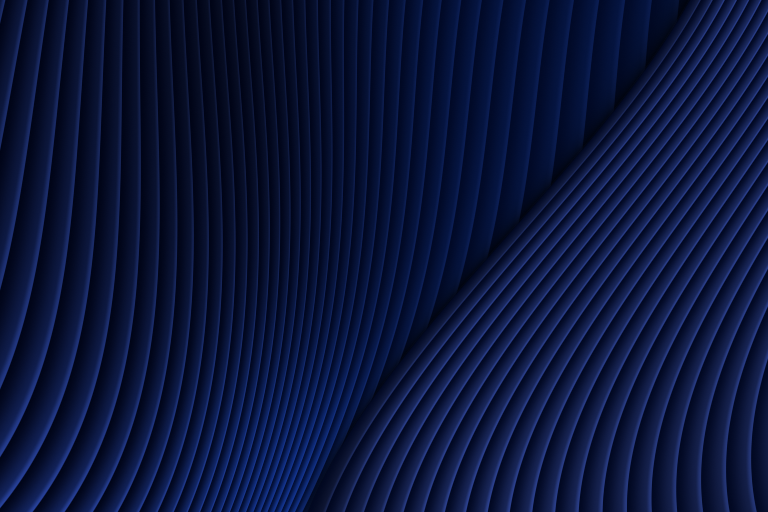
This background is drawn by a Shadertoy shader. Its source:

```glsl
// Two overlapping sheets of curved, softly lit blue ribs meeting on a diagonal.
// Each sheet maps the canvas to a rib count; its fraction shades one rib from
// a dark fold to a bright rim. Broad glows and a fold shadow tint the sheets.

const vec3 NIGHT  = vec3(0.000, 0.014, 0.085);
const vec3 NAVY   = vec3(0.004, 0.040, 0.165);
const vec3 COBALT = vec3(0.110, 0.205, 0.530);
const vec3 AZURE  = vec3(0.035, 0.190, 0.540);
const vec3 VIOLET = vec3(0.145, 0.220, 0.500);
const vec3 RIM    = vec3(0.120, 0.170, 0.350);

float hash(vec2 p) {
    return fract(sin(dot(p, vec2(127.1, 311.7))) * 43758.5453);
}

// Elliptical falloff, one at its centre
float glow(vec2 p, vec2 centre, vec2 radius) {
    vec2 q = (p - centre) / radius;
    return exp(-dot(q, q));
}

// Horizontal place of the diagonal border at height v
float borderX(float v) {
    return 0.401 + 0.497 * v + v * (1.0 - v) * (0.36 * v - 0.23);
}

// Rib count of the back sheet, packed densest along a bowed spine
float backRibs(vec2 p) {
    float q = 1.0 - p.y;
    float spine = 0.341 + 0.215 * q - 0.198 * q * q;
    float width = 0.195 - 0.092 * q;
    float d = p.x - spine;
    float count = 16.3 + 6.7 * q + 5.0 * q * (1.0 - q) * (1.0 - 2.0 * q);
    float spread = 23.0 - 13.5 * q + 3.5 * q * q * q;
    return count + spread * d + (8.3 + 2.0 * q) * atan(d / width);
}

// Rib count of the front sheet, fanning out away from the border
float frontRibs(float d, float v) {
    float spacing = 0.0240 - 0.0085 * v - 0.005 * v * (1.0 - v);
    return d / (spacing + (0.009 - 0.006 * v) * d);
}

// Rib profile: x is the soft ramp, y the thin bright rim
vec2 ribProfile(float count, float blur) {
    float f = fract(count);
    float fold = smoothstep(0.0, 1.0, (1.0 - f) / max(blur, 0.001));
    float ramp = smoothstep(-0.12, 1.0, f);
    float rim = smoothstep(0.74, 0.95, f);
    return vec2(ramp, rim) * fold;
}

vec3 backSheet(vec2 p, vec2 rib) {
    float left = exp(-p.x * p.x / 0.045);
    float low = (1.0 - p.y) * (1.0 - p.y);
    float light = 0.33 + 0.15 * left + 0.28 * low;
    light *= 1.0 - 0.25 * glow(p, vec2(0.27, 0.95), vec2(0.13, 0.45));
    float upperRight = smoothstep(0.30, 0.62, p.x);
    float blueGlow = glow(p, vec2(0.40, 0.0), vec2(0.14, 0.30));

    vec3 shade = mix(NIGHT, NAVY, 0.80 * upperRight);
    vec3 lit = mix(COBALT * light, vec3(0.014, 0.092, 0.300), 0.7 * upperRight);
    lit += AZURE * blueGlow * 0.55;
    shade += AZURE * blueGlow * 0.20;
    vec3 colour = mix(shade, max(lit, shade), rib.x);
    float rimLight = 0.12 + 0.85 * light;
    return colour + RIM * rib.y * rimLight * mix(0.8, 0.4, upperRight);
}

vec3 frontSheet(vec2 p, float d, vec2 rib) {
    float light = 0.82 - 0.22 * glow(p, vec2(1.0, 0.0), vec2(0.35, 0.40));
    light *= 1.0 - 0.30 * glow(p, vec2(0.42, 0.0), vec2(0.12, 0.16));
    light *= mix(0.60, 1.0, smoothstep(0.0, 0.05, d));
    vec3 shade = mix(NIGHT, NAVY, 0.50);
    vec3 colour = mix(shade, VIOLET * light, rib.x);
    return colour + RIM * rib.y * light * 0.75;
}

void mainImage(out vec4 fragColor, in vec2 fragCoord) {
    vec2 p = fragCoord / iResolution.xy;
    float d = p.x - borderX(p.y);
    float backCount = backRibs(p);
    float frontCount = frontRibs(d, p.y);

    vec3 back = backSheet(p, ribProfile(backCount, 1.2 * fwidth(backCount)));
    vec3 front = frontSheet(p, d, ribProfile(frontCount, 1.2 * fwidth(frontCount)));

    // Shadow cast by the front sheet, narrower towards the bottom
    float reach = mix(0.008, 0.019, p.y);
    back *= 1.0 - 0.75 * exp(min(d, 0.0) / reach);

    float edge = fwidth(d);
    vec3 colour = mix(back, front, smoothstep(-edge, edge, d));

    // Faint dither against banding
    colour += (hash(fragCoord) - 0.5) / 255.0;
    fragColor = vec4(clamp(colour, 0.0, 1.0), 1.0);
}
```
